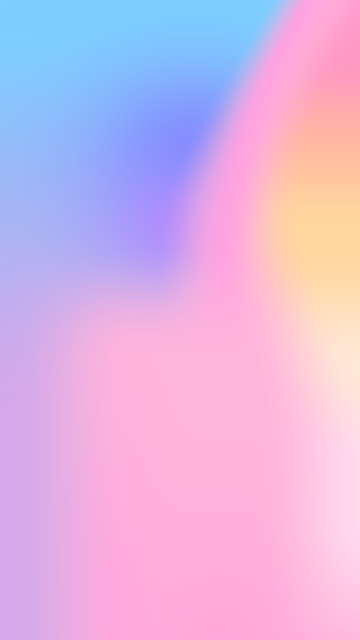
Give the GLSL for this background, as a Shadertoy shader.

```glsl
const vec3 SKY = vec3(0.49, 0.81, 1.00);
const vec3 PERIWINKLE = vec3(0.60, 0.73, 0.97);
const vec3 LILAC = vec3(0.83, 0.66, 0.92);
const vec3 INDIGO = vec3(0.50, 0.54, 1.00);
const vec3 VIOLET = vec3(0.72, 0.52, 1.00);
const vec3 PINK = vec3(1.00, 0.705, 0.86);
const vec3 ORCHID = vec3(1.00, 0.63, 0.88);
const vec3 ROSE = vec3(1.00, 0.60, 0.76);
const vec3 CORAL = vec3(1.00, 0.71, 0.63);
const vec3 APRICOT = vec3(1.00, 0.84, 0.62);
const vec3 CREAM = vec3(1.00, 0.91, 0.84);
const vec3 BLUSH = vec3(1.00, 0.87, 0.93);
const vec3 CANDY = vec3(1.00, 0.655, 0.85);

// Soft elliptical spot, 1 at its centre
float glow(vec2 p, vec2 centre, vec2 radius) {
    vec2 q = (p - centre) / radius;
    return exp(-dot(q, q));
}

// Horizontal position of the curved fold at a given height
float foldEdge(float y) {
    float rise = max(y - 0.55, 0.0);
    return 0.61 + 1.2 * rise * rise;
}

// Cool side: sky falling to lilac, with an indigo and violet shadow
vec3 coolSide(vec2 p) {
    vec3 c = mix(LILAC, PERIWINKLE, smoothstep(0.36, 0.80, p.y));
    c = mix(c, SKY, smoothstep(0.70, 0.97, p.y));
    c = mix(c, INDIGO, 0.92 * glow(p, vec2(0.54, 0.765), vec2(0.27, 0.125)));
    return mix(c, VIOLET, 0.85 * glow(p, vec2(0.55, 0.645), vec2(0.24, 0.09)));
}

// Warm side: vertical ramp from blush up to rose
vec3 warmSide(float y) {
    vec3 c = mix(CANDY, BLUSH, smoothstep(-0.12, 0.20, y));
    c = mix(c, CREAM, smoothstep(0.28, 0.43, y));
    c = mix(c, APRICOT, smoothstep(0.42, 0.62, y));
    c = mix(c, CORAL, smoothstep(0.64, 0.81, y));
    c = mix(c, ROSE, smoothstep(0.77, 0.91, y));
    return mix(c, ORCHID, 0.5 * smoothstep(0.90, 1.02, y));
}

// Pink body with deeper patches along the bottom
vec3 pinkBody(vec2 p) {
    vec3 c = mix(PINK, CANDY, 0.9 * glow(p, vec2(0.62, 0.0), vec2(0.30, 0.16)));
    return mix(c, ORCHID, 0.5 * glow(p, vec2(0.30, 0.08), vec2(0.12, 0.22)));
}

// Coverage of the pink: right of the fold, joined with the lower field
float pinkCover(vec2 p, float d) {
    float softness = mix(0.19, 0.11, smoothstep(0.65, 0.95, p.y));
    float upper = smoothstep(-softness, 0.015, d);
    float lower = smoothstep(0.02, 0.36, p.x)
                * (1.0 - smoothstep(0.44, 0.62, p.y));
    return 1.0 - (1.0 - upper) * (1.0 - lower);
}

void mainImage(out vec4 fragColor, in vec2 fragCoord) {
    vec2 p = fragCoord / iResolution.xy;
    float d = p.x - foldEdge(p.y);

    // Warm light spreads inward from the fold, wider toward the bottom
    float height = smoothstep(0.30, 0.72, p.y);
    float start = mix(0.10, 0.0, height);
    float reach = mix(0.44, 0.20, height);
    vec3 pink = mix(pinkBody(p), warmSide(p.y), smoothstep(start, reach, d));

    // Saturated rim hugging the fold
    float rim = exp(-pow(d / 0.065, 2.0)) * smoothstep(0.44, 0.62, p.y);
    pink = mix(pink, ORCHID, 0.9 * rim);

    vec3 colour = mix(coolSide(p), pink, pinkCover(p, d));
    fragColor = vec4(colour, 1.0);
}
```
